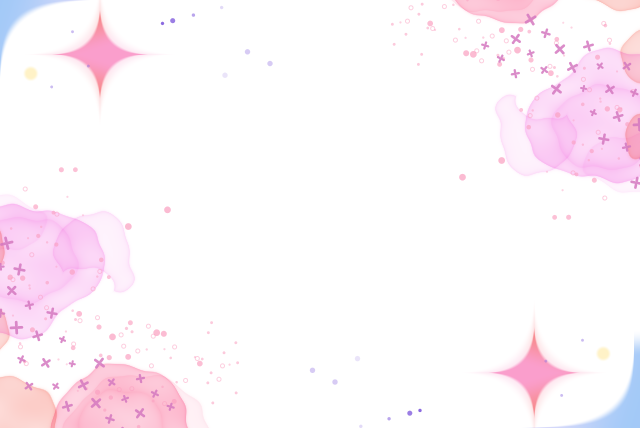
This background is drawn by a Shadertoy shader. Its source:

```glsl
// White card with watercolour clouds, plus marks and confetti in two opposite corners,
// and a blue corner, soft four-point star and violet dots in the other two.
// Every motif is defined once and drawn again after a half turn about its own pivot.

const vec2 CANVAS = vec2(768, 512);       // layout units, y pointing down
const vec2 CLOUD_TURN = vec2(756, 463);   // the half turn is TURN - p
const vec2 CROSS_TURN = vec2(787, 541);
const vec2 STAR_TURN = vec2(761, 511);
const vec2 VIOLET_TURN = vec2(699, 519);
const int CROSSES = 28;
const int CONFETTI = 96;
const vec3 LILAC = vec3(0.98, 0.75, 0.95);
const vec3 ROSE = vec3(0.99, 0.68, 0.78);
const vec3 PEACH = vec3(0.98, 0.69, 0.66);
const vec3 PLUM = vec3(0.83, 0.47, 0.75);
const vec3 PINK = vec3(0.98, 0.62, 0.75);
const vec3 CORAL = vec3(0.97, 0.55, 0.57);
const vec3 SKY = vec3(0.64, 0.79, 0.97);
const vec3 PERIWINKLE = vec3(0.84, 0.85, 0.98);
const vec3 VIOLET = vec3(0.55, 0.42, 0.88);
const vec3 CREAM = vec3(1.0, 0.95, 0.78);

float hash(float n) { return fract(sin(n * 12.9898) * 4375.85); }
float cover(float d) { return clamp(0.5 - d * iResolution.y / CANVAS.y, 0.0, 1.0); }
float ellipse(vec2 p, vec2 c, vec2 r) { return (length((p - c) / r) - 1.0) * min(r.x, r.y); }

float smoothUnion(float a, float b, float k) {
    float h = max(k - abs(a - b), 0.0) / k;
    return min(a, b) - h * h * k * 0.25;
}

// Curve that the scattered marks follow
vec2 path(float t) {
    vec2 bend = vec2(-2, 453);
    return mix(mix(vec2(5, 240), bend, t), mix(bend, vec2(200, 495), t), t);
}

void disc(inout vec3 col, vec2 p, vec2 c, float r, vec3 tint, float alpha) {
    col = mix(col, tint, alpha * cover(length(p - c) - r));
}

// Transparent pigment: pale fill, darker rim and a soft inner bleed
void wash(inout vec3 col, float d, vec3 tint, float fill, float rim) {
    float bleed = cover(d) * (fill + 0.5 * rim * exp(min(d, 0.0) / 9.0));
    col *= mix(vec3(1), tint, bleed + rim * exp(-abs(d) / 1.2));
}

void clouds(inout vec3 col, vec2 p) {
    if (p.x > 280.0 || p.y < 210.0) return;
    vec2 w = p + 2.5 * sin(p.yx * vec2(0.09, 0.1) + vec2(0, 1))
               + 1.2 * sin(p.yx * 0.18 + p * vec2(0.05, -0.06));
    float flow = 0.5 + 0.25 * sin(w.x * 0.07 + w.y * 0.05) + 0.25 * sin(w.y * 0.11 - w.x * 0.04);
    // Lilac body, its notched veil and the fold inside
    float body = smoothUnion(ellipse(w, vec2(18, 325), vec2(74, 79)),
                             length(w - vec2(75, 310)) - 51.0, 18.0);
    float veil = smoothUnion(ellipse(w, vec2(112, 303), vec2(45, 49)),
                             length(w - vec2(144, 335)) - 14.0, 12.0);
    wash(col, max(veil, 39.0 - length(w - vec2(99, 357))), LILAC, 0.18, 0.3);
    wash(col, body, LILAC, 0.36 + 0.24 * flow, 0.35);
    wash(col, ellipse(w, vec2(-8, 268), vec2(62, 34)), LILAC, 0.12, 0.15);
    float fold = ellipse(w, vec2(28, 310), vec2(65, 50));
    col *= mix(vec3(1), LILAC, cover(body) * (0.35 * exp(-abs(fold) / 5.0) + 0.2 * cover(fold)));
    // Rose dome and peach pools
    float dome = ellipse(w, vec2(146, 514), vec2(82, 78));
    wash(col, ellipse(w, vec2(165, 530), vec2(88, 82)), ROSE, 0.15, 0.12);
    wash(col, dome, ROSE, 0.45 + 0.22 * flow, 0.35);
    col *= mix(vec3(1), ROSE, 0.25 * exp(-abs(dome + 24.0 + 8.0 * flow) / 4.0));
    wash(col, ellipse(w, vec2(8, 508), vec2(61, 56)), PEACH, 0.42 + 0.2 * flow, 0.3);
    wash(col, ellipse(w, vec2(-14, 300), vec2(21, 26)), PEACH, 0.5, 0.3);
    wash(col, ellipse(w, vec2(-15, 395), vec2(24, 32)), PEACH, 0.4, 0.3);
}

void confetti(inout vec3 col, vec2 p) {
    if (p.x > 310.0 || p.y < 200.0) return;
    for (int i = 0; i < CONFETTI; i++) {
        float n = float(i), s = hash(n + 3.0);
        vec2 c = path(fract(n * 0.618)) + vec2(1, -0.55) * (hash(n + 0.5) * 130.0 - 30.0);
        if (i % 3 == 0) col = mix(col, PINK, 0.5 * cover(abs(length(p - c) - 2.4) - 0.6));
        else disc(col, p, c, mix(1.2, 3.8, s * s), PINK, 0.4 + 0.3 * s);
        // Sparse outer column
        if (i < 9) disc(col, p, vec2(248.0 + 40.0 * s, 386.0 + 12.0 * n), 1.7, PINK, 0.55);
    }
    // Larger dots, two at each height
    for (int i = 0; i < 4; i++) {
        float low = float(i / 2), outer = float(i % 2);
        vec2 c = mix(vec2(154, 271), vec2(135, 403), low);
        disc(col, p, c + outer * mix(vec2(47, -20), vec2(53, -5), low), 4.0, PINK, 0.7);
    }
}

void crosses(inout vec3 col, vec2 p) {
    if (p.x > 260.0 || p.y < 215.0) return;
    for (int i = 0; i < CROSSES; i++) {
        float n = float(i), t = pow((n + 0.5) / float(CROSSES), 0.7);
        float spread = (fract(n * 0.618) - 0.55) * mix(18.0, 90.0, smoothstep(0.0, 0.6, t));
        float a = hash(n + 2.0) * 1.57, size = mix(4.0, 8.5, hash(n + 9.0));
        vec2 q = p - path(t) - vec2(0.8, -0.6) * spread;
        q = abs(mat2(cos(a), sin(a), -sin(a), cos(a)) * q);
        float arm = max(max(q.x, q.y) - size + 1.5, 0.0);
        col = mix(col, PLUM, 0.85 * cover(length(vec2(arm, min(q.x, q.y))) - 0.7 - size * 0.12));
    }
}

void starCorner(inout vec3 col, vec2 p) {
    vec2 e = pow(max(p, 0.0) / vec2(132, 112), vec2(0.45));
    vec3 blue = mix(SKY, PERIWINKLE, smoothstep(0.0, 110.0, p.x + 0.3 * p.y));
    col = mix(col, blue, 1.0 - smoothstep(0.88, 1.02, e.x + e.y));
    col = mix(col, CREAM, 1.0 - smoothstep(5.0, 10.0, length(p - vec2(37, 88))));
    // Star with a halo, pink turning to coral at the tips
    vec2 q = p - vec2(120, 65), s = sqrt(abs(q) / 61.0);
    float f = s.x + s.y;
    vec3 tint = mix(PINK + vec3(0, 0, 0.05), CORAL, smoothstep(5.0, 45.0, abs(q.y) - 0.3 * q.x));
    col = mix(col, tint, 1.0 - 0.25 * smoothstep(0.95, 1.3, f) - 0.75 * smoothstep(0.92, 1.04, f));
    for (float j = 0.0; j < 3.0; j++)
        disc(col, p, vec2(87, 38) + j * vec2(50.5, 49) - j * j * vec2(31.5, 8), 1.7, VIOLET, 0.45);
}

// A fading strand of four and an arc of three
void violetDots(inout vec3 col, vec2 p) {
    for (float j = 0.0; j < 4.0; j++) {
        float s = pow(j / 3.0, 1.6);
        disc(col, p, vec2(195, 28) + s * vec2(71, -19), j == 1.0 ? 3.0 : 2.0, VIOLET, 1.0 - 0.75 * s);
        vec2 arc = vec2(270.0 + 27.0 * j, 90.0 - 49.0 * j + 21.0 * j * j);
        if (j < 3.0) disc(col, p, arc, 3.2, VIOLET, j < 1.0 ? 0.18 : 0.35);
    }
}

void mainImage(out vec4 fragColor, in vec2 fragCoord) {
    vec2 p = fragCoord / iResolution.xy * CANVAS;
    p.y = CANVAS.y - p.y;
    vec3 col = vec3(1);
    for (int side = 0; side < 2; side++) {
        bool turned = side == 1;
        vec2 c = turned ? CLOUD_TURN - p : p;
        starCorner(col, turned ? STAR_TURN - p : p);
        violetDots(col, turned ? VIOLET_TURN - p : p);
        clouds(col, c);
        confetti(col, c);
        crosses(col, turned ? CROSS_TURN - p : p);
    }
    fragColor = vec4(col, 1);
}
```
